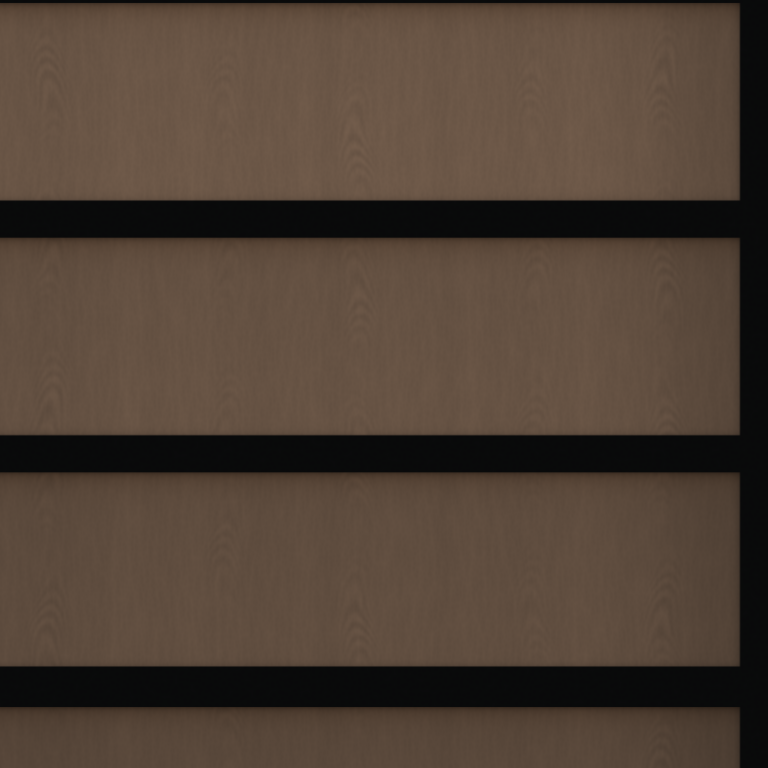
This pattern is drawn by a three.js fragment shader. Its source:

```glsl
varying vec2 vUv;

#define PERIOD 0.3056
#define FIRST_SHELF 0.0802
#define SHELF_HEIGHT 0.049
#define POST_LEFT 0.9635
#define EDGE 0.0016
#define FIGURE_SPACING 0.2
#define GRAIN_STRENGTH 0.045
#define FIGURE_STRENGTH 0.045
#define WOOD vec3(0.412, 0.333, 0.272)
#define SHADOW_TINT vec3(0.70, 0.63, 0.55)
#define BLACK vec3(0.036, 0.038, 0.040)

vec2 hash2(vec2 p) {
  vec3 q = fract(p.xyx * vec3(0.1031, 0.1030, 0.0973));
  q += dot(q, q.yzx + 33.33);
  return fract((q.xx + q.yz) * q.zy);
}

// Distance to the nearest scattered point
float cellular(vec2 p) {
  vec2 cell = floor(p);
  vec2 local = fract(p);
  float nearest = 2.0;
  for (int j = -1; j <= 1; j++) {
    for (int i = -1; i <= 1; i++) {
      vec2 offset = vec2(float(i), float(j));
      vec2 toPoint = offset + hash2(cell + offset) - local;
      nearest = min(nearest, dot(toPoint, toPoint));
    }
  }
  return sqrt(nearest);
}

// Vertical fibres, fine pores and broad streaks
float woodGrain(vec2 p) {
  float sway = 0.003 * sin(p.y * 19.0 + p.x * 11.0);
  float fibres = cellular(vec2((p.x + sway) * 130.0, p.y * 22.0)) - 0.5;
  float pores = cellular(p * vec2(240.0, 150.0)) - 0.5;
  float streaks = sin(p.x * 53.0 + 1.3 * sin(p.x * 31.0))
                + 0.6 * sin(p.x * 127.0 + sin(p.y * 9.0));
  return fibres + 0.7 * pores + 0.2 * streaks;
}

// Nested arches in narrow columns shared by all the panels
float archFigure(vec2 p, float row) {
  float column = floor((p.x + 0.035) / FIGURE_SPACING);
  float odd = mod(column, 2.0);
  float center = 0.065 + column * FIGURE_SPACING + 0.03 * odd;
  vec2 seed = hash2(vec2(column + 3.0, row + 7.0));
  float dx = p.x - center + 0.005 * sin(p.y * 37.0 + seed.x * 6.28);
  float phase = p.y + 90.0 * dx * dx + 0.009 * sin(p.y * 61.0 + column);
  float rings = sin(phase * 260.0 + seed.y * 6.28);
  float patches = 0.55 + 0.45 * sin(p.y * 29.0 + seed.x * 9.0);
  return rings * patches * exp(-dx * dx / 0.00028) * (1.0 - 0.35 * odd);
}

void main() {
  // Shelf rows, measured upward from the underside of each shelf
  float level = (vUv.y - FIRST_SHELF) / PERIOD;
  float row = floor(level);
  float height = fract(level) * PERIOD;
  float thickness = SHELF_HEIGHT + 0.003 * cos(2.1 * row);
  float belowShelf = PERIOD - height;
  float aboveShelf = height - thickness;
  float beforePost = POST_LEFT - vUv.x;

  // Wood surface
  float surface = GRAIN_STRENGTH * woodGrain(vUv)
                + FIGURE_STRENGTH * archFigure(vUv, row);
  vec3 wood = WOOD * (1.0 + surface);

  // Light falls off downward and toward both sides
  float light = mix(0.87, 1.05, vUv.y);
  light *= 1.0 - 0.13 * smoothstep(0.76, POST_LEFT, vUv.x);
  light *= 0.96 + 0.04 * smoothstep(0.0, 0.2, vUv.x);
  light *= 1.03 - 0.06 * smoothstep(0.05, PERIOD, height);

  // Warm shadow under the shelf, thin contact shadows elsewhere
  float shadow = 0.75 * exp(-max(belowShelf, 0.0) / 0.016);
  wood *= light * mix(vec3(1.0), SHADOW_TINT, shadow);
  wood *= 1.0 - 0.35 * exp(-max(belowShelf, 0.0) / 0.003);
  wood *= 1.0 - 0.15 * exp(-max(aboveShelf, 0.0) / 0.004);
  wood *= 1.0 - 0.22 * exp(-max(beforePost, 0.0) / 0.005);

  // Black frame of shelves and post
  float panel = smoothstep(-EDGE, EDGE, aboveShelf)
              * smoothstep(0.0, EDGE, belowShelf)
              * smoothstep(-EDGE, EDGE, beforePost);
  vec3 frame = BLACK * (1.0 + 0.12 * (cellular(vUv * 140.0) - 0.5));
  gl_FragColor = vec4(mix(frame, wood, panel), 1.0);
}
```
